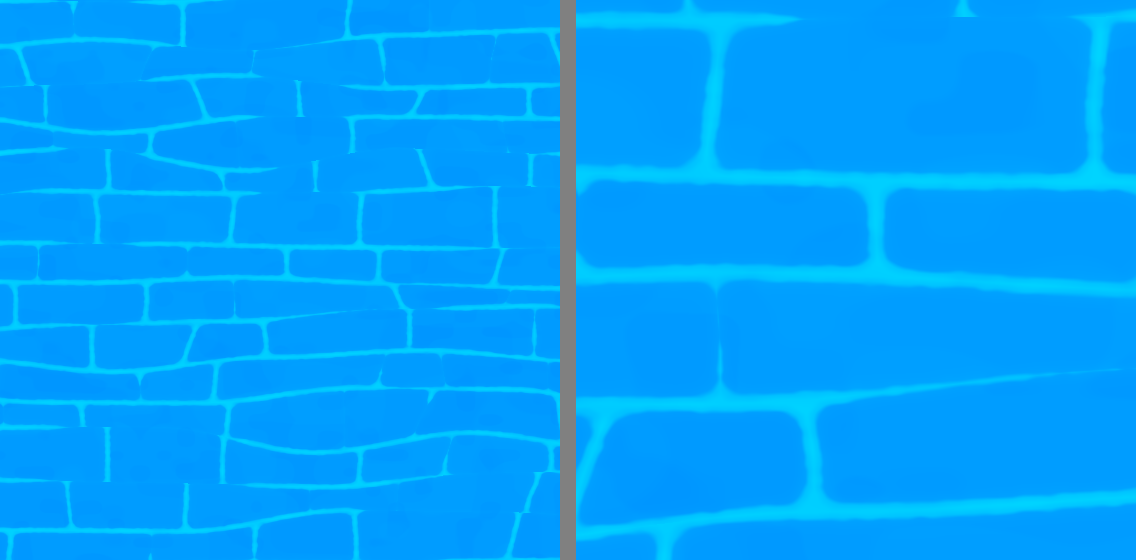
Left: the whole. Right: its middle third, enlarged.
This texture is drawn by a WebGL 2 fragment shader. Its source:

```glsl
#version 300 es
precision highp float;
// Irregular painted stone wall: blue blocks with bright, uneven cyan joints.

uniform vec2 u_resolution;
out vec4 fragColor;

const float ROWS = 14.0;          // courses over the canvas height
const float COLUMNS = 4.9;        // mean blocks over the canvas width
const float ROW_WOBBLE = 0.72;    // course bending, in row heights
const float JOINT_JITTER = 0.62;  // upright joint shift, in block widths
const float JOINT_SLANT = 0.035;  // largest lean of an upright joint
const float JOINT_WIDTH = 0.0046; // half width of a full joint
const float JOINT_GAP = -0.004;   // half width where a joint fades out
const float FILLET = 0.014;       // rounding of block corners
const float ROUGHNESS = 0.0013;   // brushed edge deviation
const float EDGE_SOFT = 0.0015;   // softness of the paint edge
const float STONE_GREEN = 0.607;
const float JOINT_GREEN_LOW = 0.735;
const float JOINT_GREEN_HIGH = 0.83;

float hash(vec2 p) {
    uvec2 q = uvec2(ivec2(floor(p))) * uvec2(1597334673u, 3812015801u);
    uint n = (q.x ^ q.y) * 1597334673u;
    n = (n ^ (n >> 15)) * 2246822519u;
    n ^= n >> 13;
    return float(n >> 8) / 16777216.0;
}

float noise(vec2 p) {
    vec2 i = floor(p), f = fract(p);
    f = f * f * (3.0 - 2.0 * f);
    float low = mix(hash(i), hash(i + vec2(1, 0)), f.x);
    float high = mix(hash(i + vec2(0, 1)), hash(i + vec2(1, 1)), f.x);
    return mix(low, high, f.y);
}

float smoothMin(float a, float b, float k) {
    float h = max(k - abs(a - b), 0.0) / k;
    return min(a, b) - 0.25 * h * h * k;
}

// Height of the bed joint below course k
float bedHeight(float k, float x) {
    float bend = noise(vec2(x * 3.6 + hash(vec2(k, 71)), k * 3.0)) - 0.5;
    return (k + ROW_WOBBLE * bend) / ROWS;
}

// Half width of a joint, fading out where strength is low
float jointWidth(float strength) {
    return mix(JOINT_GAP, JOINT_WIDTH, smoothstep(0.06, 0.5, strength));
}

// Foot of upright joint i in a course
float jointFoot(float i, float row) {
    float stagger = 0.5 * mod(row, 2.0) + 0.4 * hash(vec2(row, 37));
    float jitter = JOINT_JITTER * (hash(vec2(i, row + 211.0)) - 0.5);
    return (i + stagger + jitter) / COLUMNS;
}

void main() {
    vec2 p = gl_FragCoord.xy / u_resolution.y;

    // Bed joints: distance and the course holding this point
    float bed = 1.0, row = 0.0, bottom = 0.0, top = 1.0;
    float firstRow = floor(p.y * ROWS) - 1.0;
    for (int n = 0; n < 4; n++) {
        float k = firstRow + float(n);
        float h = bedHeight(k, p.x);
        float strength = noise(vec2(p.x * 5.5, k * 3.0 + 101.0));
        bed = min(bed, abs(p.y - h) - jointWidth(strength));
        if (h <= p.y) {
            row = k;
            bottom = h;
            top = bedHeight(k + 1.0, p.x);
        }
    }

    // Upright joints: distance and the block holding this point
    float upright = 1.0, block = 0.0;
    float v = (p.y - bottom) / max(top - bottom, 0.001) - 0.5;
    float firstBlock = floor(p.x * COLUMNS) - 2.0;
    for (int n = 0; n < 5; n++) {
        float i = firstBlock + float(n);
        float lean = 2.0 * hash(vec2(i, row + 307.0)) - 1.0;
        float x = jointFoot(i, row) + JOINT_SLANT * lean * lean * lean * v;
        x += 0.005 * (noise(vec2(i * 5.0, p.y * 28.0)) - 0.5);
        float strength = hash(vec2(i, row + 401.0));
        strength += 0.5 * (noise(vec2(i * 3.0 + 53.0, p.y * 30.0)) - 0.4);
        upright = min(upright, abs(p.x - x) - jointWidth(strength));
        if (x <= p.x) block = i;
    }

    // Join both sets with rounded corners and brushed edges
    float d = smoothMin(bed, upright, FILLET);
    float brush = noise(p * vec2(55.0, 150.0)) + noise(p * vec2(130.0, 210.0)) - 1.0;
    d += ROUGHNESS * brush;

    // Stone tone: block shade, broad washes and a faint glow by the joints
    vec2 id = vec2(block, row);
    float wash = noise(p * vec2(13.0, 19.0) + 9.0 * hash(id + 500.0));
    float dab = noise(p * vec2(24.0, 32.0) + 40.0);
    float stone = STONE_GREEN + 0.016 * (hash(id + 600.0) - 0.5);
    stone += 0.009 * smoothstep(0.52, 0.6, wash);
    stone -= 0.013 * smoothstep(0.66, 0.74, dab);
    stone += 0.03 * exp(-max(d, 0.0) / 0.003);

    // Joint tone: brighter in the core, streaked along the courses
    float core = smoothstep(0.0, 0.005, -d);
    float streak = noise(p * vec2(28.0, 90.0) + 17.0);
    float joint = mix(JOINT_GREEN_LOW, JOINT_GREEN_HIGH, 0.55 * core + 0.45 * streak);

    float soft = max(EDGE_SOFT, 0.75 / u_resolution.y);
    float cover = 1.0 - smoothstep(-soft, soft, d);
    fragColor = vec4(0.0, mix(stone, joint, cover), 1.0, 1.0);
}
```
